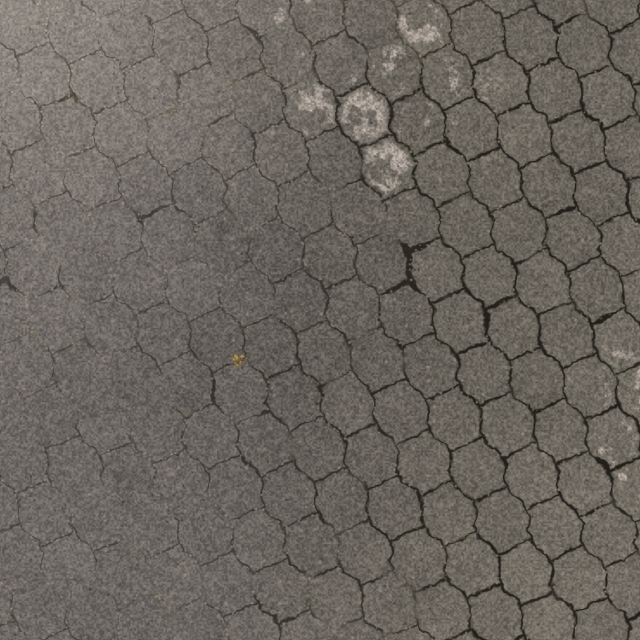
Reproduce this texture procedurally as a WebGL 2 fragment shader.

```glsl
#version 300 es
precision highp float;

uniform vec2 u_resolution;
out vec4 fragColor;

#define STONE_SIZE vec2(0.0714, 0.0888)
#define COLUMN_AXIS vec2(0.4194, -0.9078)
#define ANCHOR vec2(0.6068, 0.7396)
#define BULGE 0.0066
#define JOINT_WIDTH 0.0013
#define GRAIN 0.52
#define STONE_VARIATION 0.05
#define LICHEN_AMOUNT 0.8
#define SPECK_DENSITY 0.16

const vec3 COOL_STONE = vec3(0.425, 0.405, 0.385);
const vec3 WARM_STONE = vec3(0.425, 0.405, 0.370);
const vec3 JOINT_DARK = vec3(0.12, 0.11, 0.09);
const vec3 LICHEN = vec3(0.69, 0.65, 0.61);
const vec3 DEBRIS = vec3(0.62, 0.58, 0.51);
const vec3 MOSS = vec3(0.38, 0.38, 0.22);
const vec3 DRY_GRASS = vec3(0.62, 0.50, 0.29);

float hash(vec2 p) {
    vec3 q = fract(vec3(p.xyx) * 0.1031);
    q += dot(q, q.yzx + 33.33);
    return fract((q.x + q.y) * q.z);
}

float noise(vec2 p) {
    vec2 i = floor(p), f = fract(p);
    f = f * f * (3.0 - 2.0 * f);
    return mix(mix(hash(i), hash(i + vec2(1, 0)), f.x),
               mix(hash(i + vec2(0, 1)), hash(i + vec2(1, 1)), f.x), f.y);
}

float fbm(vec2 p) {
    float sum = 0.0, amp = 0.5;
    for (int i = 0; i < 4; i++) {
        sum += amp * noise(p);
        p = mat2(1.6, 1.2, -1.2, 1.6) * p + 17.3;
        amp *= 0.5;
    }
    return sum / 0.9375;
}

vec2 wobble(vec2 p) {
    return vec2(noise(p), noise(p + 61.7)) - 0.5;
}

// Soft round pool of influence
float pool(vec2 offset, float falloff) {
    return exp(-falloff * dot(offset, offset));
}

// Scattered round grains, one candidate per cell
float specks(vec2 p, float scale, float density, float px) {
    vec2 cell = floor(p * scale), f = fract(p * scale) - 0.5;
    vec2 center = 0.5 * (vec2(hash(cell + 3.1), hash(cell + 8.7)) - 0.5);
    float radius = mix(0.08, 0.24, hash(cell + 15.3));
    float soft = px * scale + 0.05;
    float dotMask = 1.0 - smoothstep(radius - soft, radius + soft, length(f - center));
    return dotMask * step(hash(cell + 29.9), density);
}

// Signed side swing of a stone: wide at its middle, narrow at its ends
float sideSwing(float along) {
    return BULGE * clamp(1.5 * cos(6.28318 * along), -1.0, 1.0);
}

// Half-offset columns of bulging stones: x = distance to joint, yz = stone id
vec3 paving(vec2 p) {
    vec2 d = p - ANCHOR;
    vec2 q = vec2(dot(d, vec2(-COLUMN_AXIS.y, COLUMN_AXIS.x)), dot(d, COLUMN_AXIS)) / STONE_SIZE;
    float column = floor(q.x + 0.5);
    float x = (q.x - column) * STONE_SIZE.x;
    if (abs(x) > 0.5 * STONE_SIZE.x + sideSwing(q.y - 0.5 * column)) column += sign(x);
    x = (q.x - column) * STONE_SIZE.x;
    float along = q.y - 0.5 * column;
    float row = floor(along + 0.5);
    float side = 0.5 * STONE_SIZE.x + sideSwing(along) - abs(x);
    float end = (0.5 - abs(along - row)) * STONE_SIZE.y;
    return vec3(min(side * 0.9, end), column, row);
}

void main() {
    vec2 uv = gl_FragCoord.xy / u_resolution;
    float px = 1.0 / min(u_resolution.x, u_resolution.y);
    vec2 warp = 0.004 * wobble(uv * 32.0) + 0.004 * wobble(uv * 105.0) + 0.0025 * wobble(uv * 230.0);
    vec3 stone = paving(uv + warp);
    float edge = stone.x;
    float stoneHash = hash(stone.yz + 40.0);
    float openness = smoothstep(0.25, 0.85, uv.x + 0.25 * (noise(uv * 5.0) - 0.5));

    // Stone surface with broad light and fine grain
    vec3 color = mix(COOL_STONE, WARM_STONE, smoothstep(0.2, 0.8, uv.x));
    float light = 1.0 + 0.30 * pool(uv - vec2(0, 1), 6.0) - 0.10 * pool(uv - vec2(0.45, 0.52), 9.0);
    light += 0.06 * smoothstep(0.6, 1.0, uv.x) * smoothstep(0.6, 0.1, uv.y);
    light += STONE_VARIATION * (stoneHash - 0.5) + 0.10 * (fbm(uv * 14.0) - 0.5);
    float grain = 0.65 * noise(uv * 370.0) + 0.35 * noise(uv * 190.0 + 9.0) - 0.5;
    color *= light + GRAIN * grain;
    color *= 1.0 - 0.25 * specks(uv + 0.31, 130.0, 0.12, px);
    color = mix(color, DEBRIS, 0.6 * specks(uv, 95.0, 0.5 * SPECK_DENSITY, px));

    // Lichen crusts on some stones
    float region = pool((uv - vec2(0.58, 0.87)) / vec2(0.16, 0.19), 1.0);
    region += 0.75 * pool((uv - vec2(1.0, 0.31)) / vec2(0.08, 0.20), 1.0);
    float crust = 0.7 * fbm(uv * 38.0) + 0.3 * fbm(uv * 130.0) + 0.28 * (region - 1.0) + 0.26 * (stoneHash - 0.5);
    float lichen = smoothstep(0.48, 0.62, crust) * smoothstep(0.002, 0.012, edge);
    color = mix(color, LICHEN * (1.0 + 0.6 * grain), LICHEN_AMOUNT * lichen * smoothstep(0.1, 0.4, region));

    // Joints: faint and broken on the left, open and dark on the right
    float ragged = 0.6 * noise(uv * 26.0) + 0.6 * noise(uv * 95.0 + 7.0);
    float width = JOINT_WIDTH * mix(0.55, 1.2, openness) * (0.15 + 1.4 * ragged);
    width += 0.0022 * smoothstep(0.78, 0.92, noise(uv * 18.0 + 5.0));
    float gap = 1.0 - smoothstep(width - px, width + px + 0.0006, edge);
    float broken = smoothstep(0.22, 0.6, noise(uv * 23.0 + 33.0) + 0.35 * openness);
    color *= 1.0 - 0.10 * (1.0 - smoothstep(0.0, 0.006, edge)) * openness;
    color = mix(color, JOINT_DARK, gap * broken * mix(0.55, 0.94, openness));

    // Pale debris and moss caught along the joints
    float nearJoint = 1.0 - smoothstep(0.002, 0.0055, edge);
    float pale = specks(uv + 0.17, 125.0, mix(0.48, 0.22, openness), px);
    color = mix(color, DEBRIS * light, 0.75 * pale * nearJoint);
    float mossy = smoothstep(0.52, 0.72, noise(uv * 17.0 + 71.0));
    color = mix(color, MOSS, 0.8 * mossy * nearJoint * specks(uv + 0.53, 140.0, 0.6, px));

    // Tuft of dry grass
    vec2 tuft = uv - vec2(0.372, 0.438);
    float blades = 0.005 + 0.012 * noise(vec2(4.0 * atan(tuft.y, tuft.x) + 20.0, 3.0));
    float tuftMask = 1.0 - smoothstep(blades * 0.4, blades + px, length(tuft));
    color = mix(color, DRY_GRASS * (1.0 + grain), 0.75 * tuftMask);

    fragColor = vec4(clamp(color, 0.0, 1.0), 1.0);
}
```
